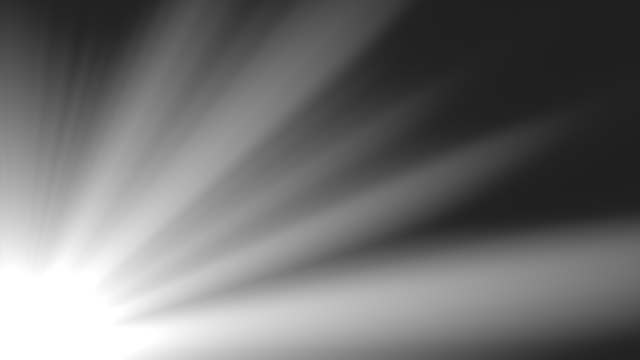
Reproduce this background procedurally as a WebGL 1 fragment shader.

```glsl
precision highp float;
// Soft white light beams fanning out from the lower left corner over charcoal.
// Each direction has its own reach, built from smooth angular lobes; light
// falls off along that reach, and a round core glow brightens the source.

uniform vec2 u_resolution;

#define SOURCE vec2(0.046, 0.016)
#define CHARCOAL vec3(0.123)
#define LIGHT vec3(1.0)
#define GAIN 1.1
#define END_SOFTNESS 0.006
#define CORE_RADIUS 0.35
#define CORE_GLOW 0.25
#define STREAK_AMOUNT 0.05
#define STREAK_FREQUENCY 0.45

// Bell curve over an angle in degrees, with a separate width on each side.
float lobe(float angle, float center, float widthBelow, float widthAbove) {
  float d = angle - center;
  d /= d < 0.0 ? widthBelow : widthAbove;
  return exp(-d * d);
}

float slope(float cell) {
  return fract(sin(cell * 127.1) * 437.58) * 2.0 - 1.0;
}

// One-dimensional gradient noise.
float gradientNoise(float x) {
  float cell = floor(x);
  float f = x - cell;
  float fade = f * f * f * (f * (f * 6.0 - 15.0) + 10.0);
  return mix(slope(cell) * f, slope(cell + 1.0) * (f - 1.0), fade);
}

// Distance the light travels in a direction, in canvas heights.
float beamReach(float angle) {
  float reach = mix(1.3, 0.9, smoothstep(45.0, 76.0, angle));
  reach += 1.30 * lobe(angle, 8.5, 6.8, 4.4);    // broad low beam
  reach -= 0.10 * lobe(angle, 17.0, 2.0, 2.5);   // gap above it
  reach += 0.38 * lobe(angle, 23.0, 4.0, 2.8);   // shallow beam
  reach += 0.12 * lobe(angle, 32.0, 2.5, 2.5);   // faint middle beam
  reach += 0.15 * lobe(angle, 42.3, 1.6, 1.6);   // thin long streak
  reach += 0.34 * lobe(angle, 45.5, 3.0, 6.5);   // diagonal beam
  reach += 0.27 * lobe(angle, 63.0, 5.0, 6.0);   // steep beam
  reach += 0.14 * lobe(angle, 95.0, 10.0, 20.0); // upright beam
  return reach + STREAK_AMOUNT * gradientNoise(angle * STREAK_FREQUENCY);
}

void main() {
  vec2 ray = gl_FragCoord.xy / u_resolution.y - SOURCE;
  float radius = length(ray);
  float angle = degrees(atan(ray.y, ray.x + 1e-5));

  // Linear falloff along the beam, eased into darkness at its end.
  float falloff = 1.0 - radius / beamReach(angle);
  float light = 0.5 * GAIN * (falloff + sqrt(falloff * falloff + END_SOFTNESS));

  // Dark remainder stays flat; the core saturates to white.
  light = max(light - 0.006, 0.0);
  float core = radius / CORE_RADIUS;
  light += CORE_GLOW * exp(-core * core);

  gl_FragColor = vec4(mix(CHARCOAL, LIGHT, clamp(light, 0.0, 1.0)), 1.0);
}
```
